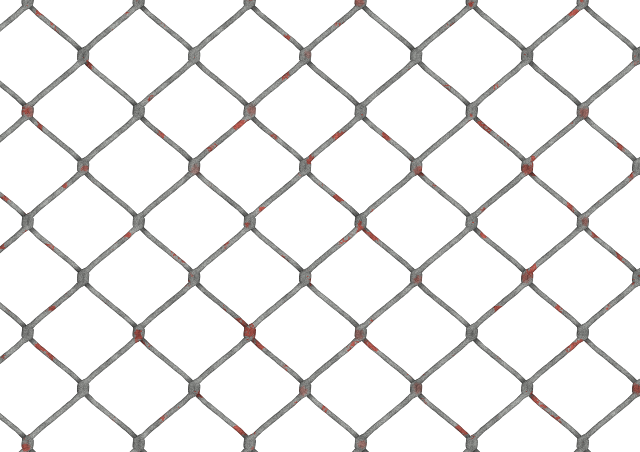
Reproduce this pattern procedurally as a Shadertoy shader.

```glsl
// Weathered chain-link fence: hooked grey wires with rust flecks on white.

float hash(vec2 p) {
    vec3 h = fract(p.xyx * vec3(0.1031, 0.1030, 0.0973));
    h += dot(h, h.yzx + 33.33);
    return fract((h.x + h.y) * h.z);
}

float noise(vec2 p) {
    vec2 i = floor(p), f = fract(p);
    f *= f * (3.0 - 2.0 * f);
    return mix(mix(hash(i), hash(i + vec2(1, 0)), f.x),
               mix(hash(i + vec2(0, 1)), hash(i + 1.0), f.x), f.y);
}

// Offset from the closest point of segment ab
vec2 segmentOffset(vec2 p, vec2 a, vec2 b) {
    vec2 ab = b - a;
    return p - a - ab * clamp(dot(p - a, ab) / dot(ab, ab), 0.0, 1.0);
}

vec2 shorter(vec2 a, vec2 b) {
    return dot(a, a) < dot(b, b) ? a : b;
}

// Front strand: falls from the upper right and hooks round the left of the knot
vec2 frontStrand(vec2 p) {
    vec2 o = segmentOffset(p, vec2(0.52, 0.516), vec2(0.21, 0.262));
    o = shorter(o, segmentOffset(p, vec2(0.21, 0.262), vec2(0.09, 0.15)));
    o = shorter(o, segmentOffset(p, vec2(0.09, 0.15), vec2(-0.04, 0.065)));
    return shorter(o, segmentOffset(p, vec2(-0.04, 0.065), vec2(-0.05, -0.05)));
}

// Back strand: leaves the bottom of the knot towards the lower right
vec2 backStrand(vec2 p) {
    vec2 o = segmentOffset(p, vec2(0.52, -0.516), vec2(0.2, -0.255));
    o = shorter(o, segmentOffset(p, vec2(0.2, -0.255), vec2(0.07, -0.13)));
    return shorter(o, segmentOffset(p, vec2(0.07, -0.13), vec2(0.0, -0.04)));
}

// Rust amount: flecks along the wires, larger patches on some knots
float rustAmount(vec2 q, vec2 p, vec2 node) {
    float grain = noise(q * 32.0 + 80.0);
    float flecks = smoothstep(0.78, 0.9, noise(q * 4.5 + 17.0) + 0.22 * (grain - 0.5));
    float size = 0.13 * smoothstep(0.25, 1.0, hash(node + 51.0));
    vec2 centre = 0.12 * (vec2(hash(node + 7.0), hash(node + 23.0)) - vec2(0.5, 0.7));
    float patch_ = 1.0 - smoothstep(size * 0.5, size + 0.01, length(p - centre) + 0.06 * (grain - 0.3));
    return max(0.75 * flecks, patch_ * (0.25 + 0.6 * hash(node + 91.0)));
}

// Rounded, speckled metal lit from the right
vec3 wireColour(vec2 offset, float radius, vec2 q, float rust) {
    vec2 n = offset / radius;
    float k = min(length(n), 1.0);
    float tone = 0.58 - 0.28 * k * k * k + 0.05 * dot(n, vec2(0.9, 0.3));
    tone += 0.16 * (noise(q * 75.0 + 40.0) - 0.5) + 0.14 * (noise(q * 9.0 + 60.0) - 0.5);
    vec3 steel = tone * vec3(0.99, 1.0, 0.98);
    return mix(steel, tone * vec3(1.2, 0.42, 0.34), rust);
}

void mainImage(out vec4 fragColor, in vec2 fragCoord) {
    // Half-cell units: knots sit where x + y is even
    vec2 q = fragCoord / iResolution.xy * vec2(11.53, 8.16) - vec2(0.498, 0.15);
    float pixel = 8.16 / iResolution.y;
    vec2 cell = floor(vec2(q.x + q.y, q.x - q.y) * 0.5 + 0.5);
    vec2 node = vec2(cell.x + cell.y, cell.x - cell.y);
    vec2 p = q - node;
    float rust = rustAmount(q, p, node);
    float wear = 0.006 * (noise(q * 14.0 + 30.0) - 0.5);
    vec3 colour = vec3(1.0);

    // Thin strands behind, shaded beneath the knot; half-turn symmetry gives both
    vec2 back = shorter(backStrand(p), -backStrand(-p));
    float radius = 0.044 + wear;
    vec3 metal = wireColour(back, radius, q, rust) * mix(0.6, 1.0, smoothstep(0.12, 0.28, length(p)));
    colour = mix(colour, metal, 1.0 - smoothstep(-0.6, 0.6, (length(back) - radius) / pixel));

    // Thicker strands and their interlocking hooks in front
    vec2 front = shorter(frontStrand(p), -frontStrand(-p));
    float knot = 1.0 - smoothstep(0.08, 0.2, length(p));
    radius = 0.05 + 0.015 * knot + wear;
    metal = wireColour(front, radius, q, rust) * (1.0 - 0.12 * knot);
    colour = mix(colour, metal, 1.0 - smoothstep(-0.6, 0.6, (length(front) - radius) / pixel));

    fragColor = vec4(colour, 1.0);
}
```
